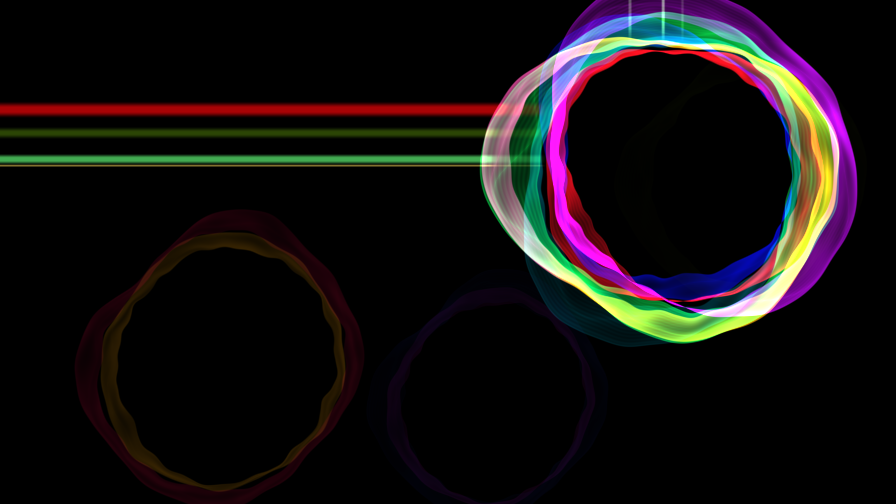
Write a WebGL 2 fragment shader that draws this background.

```glsl
#version 300 es
precision highp float;
// Translucent twisted ribbons form a glowing ring on black, with faint rings
// below it and light bars to its left. Each ribbon fills the gap between two
// closed harmonic contours; gradient noise adds folds, and light is additive.
uniform vec2 u_resolution;
out vec4 fragColor;

const float GRID_HEIGHT = 432.0; // canvas height in layout units
const float TAU = 6.2831853;

// Radius of a closed curve: mean plus four cosine and sine harmonics
struct Contour { float radius; vec4 c; vec4 s; };

float contourRadius(float angle, Contour k) {
  vec4 h = angle * vec4(1, 2, 3, 4);
  return k.radius + dot(k.c, cos(h)) + dot(k.s, sin(h));
}

vec2 hashGradient(vec2 cell) {
  float n = fract(sin(dot(cell, vec2(127.1, 311.7))) * 43758.5);
  return vec2(cos(TAU * n), sin(TAU * n));
}

float gradientNoise(vec2 p) {
  vec2 i = floor(p), f = fract(p);
  vec2 u = f * f * f * (f * (f * 6.0 - 15.0) + 10.0);
  vec2 e = vec2(1, 0);
  float a = dot(hashGradient(i), f);
  float b = dot(hashGradient(i + e.xy), f - e.xy);
  float c = dot(hashGradient(i + e.yx), f - e.yx);
  float d = dot(hashGradient(i + e.xx), f - e.xx);
  return mix(mix(a, b, u.x), mix(c, d, u.x), u.y);
}

// Light of one ribbon: denser where narrow, with bright rims and fine strands
float ribbon(vec2 q, Contour outer, Contour inner, float seed, float aa) {
  float r = length(q), angle = atan(q.y, q.x);
  vec2 dir = q / max(r, 0.001);
  float a = contourRadius(angle, outer) + 5.0 * gradientNoise(dir * 3.5 + seed);
  float b = contourRadius(angle, inner) + 6.0 * gradientNoise(dir * 4.5 - seed);
  float lo = min(a, b), hi = max(a, b);
  float mask = smoothstep(-aa, aa, r - lo) * smoothstep(-aa, aa, hi - r);
  float width = max(hi - lo, 4.0);
  float t = clamp((r - lo) / width, 0.0, 1.0);
  float density = clamp(22.0 / width, 0.45, 1.5);
  float folds = 0.75 + 0.6 * gradientNoise(dir * 2.5 + t * 1.5 + seed);
  float rims = exp(-abs(hi - r) / 2.5) + 0.7 * exp(-abs(r - lo) / 2.5);
  float creaseAt = 0.5 + 0.9 * gradientNoise(dir * 1.7 + seed + 7.0);
  float crease = exp(-abs(t - creaseAt) * width / 2.5);
  float strandFade = smoothstep(2.0, 4.0, width / 12.0 / aa);
  float strands = 1.0 + 0.15 * strandFade * cos(TAU * 12.0 * t);
  return mask * strands * (density * folds + 0.45 * rims + 0.25 * crease);
}

// Soft-edged bar around a centre line
float bar(float x, float centre, float halfWidth, float soft) {
  return 1.0 - smoothstep(halfWidth - soft, halfWidth + soft, abs(x - centre));
}

vec3 brightRing(vec2 q, float aa) {
  Contour greenOut = Contour(141.6, vec4(-1.6, 6.4, -4.5, 5.4), vec4(-0.5, -4.8, 2, 1.3));
  Contour greenIn = Contour(113.2, vec4(2, -2.8, -4.3, -3.7), vec4(-2, -0.9, 0, 3.5));
  Contour rimOut = Contour(138.0, vec4(-2, 12.3, -3.7, 1.7), vec4(-7.2, -5.5, 6.8, 2));
  Contour rimIn = Contour(124.0, vec4(-0.2, 8, -1.7, -1.2), vec4(-3.1, -4.6, 3.3, 0.3));
  Contour violetOut = Contour(134.7, vec4(28.7, -3.2, 3.2, -0.7), vec4(19.6, -8.9, -8.2, 4));
  Contour violetIn = Contour(116.8, vec4(23.4, -1.4, 2.3, 0.8), vec4(9.7, -5.9, -0.8, 3.9));
  Contour redOut = Contour(116.3, vec4(11.1, 5.6, 3.2, -2.8), vec4(-1.1, -0.4, 0.7, 0.4));
  Contour redIn = Contour(101.0, vec4(13.7, -3.5, 0.7, 1.2), vec4(1.6, -7.5, 2.8, 0));
  Contour blueOut = Contour(114.3, vec4(-2.4, -7.2, 5.3, -3.3), vec4(11.2, -10, 1.3, 2.3));
  Contour blueIn = Contour(100.4, vec4(6, -1.4, 3.2, -2.4), vec4(7.4, -0.4, -3.3, -0.7));
  Contour tealOut = Contour(127.6, vec4(-5.7, -7.3, 2.8, -3.8), vec4(-12.3, 7.5, 2.3, -0.3));
  Contour tealIn = Contour(111.0, vec4(-0.5, -2, 0, -1), vec4(-3, 1, 1, 0));
  vec3 yellow = vec3(0.60, 0.42, 0.03), pink = vec3(0.66, 0.22, 0.46);
  vec3 rimColour = mix(pink, yellow, smoothstep(-120.0, -70.0, q.x));
  vec3 light = vec3(0.03, 0.66, 0.23) * ribbon(q, greenOut, greenIn, 1.3, aa);
  light += rimColour * ribbon(q, rimOut, rimIn, 1.3, aa);
  light += vec3(0.52, 0.03, 0.66) * ribbon(q, violetOut, violetIn, 5.1, aa);
  light += vec3(0.62, 0.04, 0.08) * ribbon(q, redOut, redIn, 9.7, aa);
  light += vec3(0.01, 0.02, 0.42) * ribbon(q, blueOut, blueIn, 14.2, aa);
  light += vec3(0.00, 0.17, 0.20) * ribbon(q, tealOut, tealIn, 18.6, aa);
  return light;
}

vec3 faintRings(vec2 p, float aa) {
  Contour outer = Contour(118.8, vec4(0.7, -2.5, -2.7, 6.7), vec4(-5.5, 7.8, -2.3, -1.2));
  Contour middle = Contour(106.0, vec4(1, -3, 0, 2), vec4(-6, 4, -2, 0));
  Contour inner = Contour(96.0, vec4(4, -4, 0, 1), vec4(-8, 3, 1, 0));
  vec2 left = p - vec2(190, 127), centre = (p - vec2(420, 95)) / 0.84;
  vec3 light = vec3(0.085, 0.004, 0.025) * ribbon(left, outer, middle, 3.4, aa);
  light += vec3(0.10, 0.065, 0.004) * ribbon(left, middle, inner, 6.8, aa);
  light += vec3(0.005, 0.008, 0.035) * ribbon(centre, outer, inner, 11.5, aa);
  light += vec3(0.035, 0.002, 0.035) * ribbon(centre, middle, inner, 15.9, aa);
  light += vec3(0.010, 0.013, 0.0) * ribbon((p - vec2(638, 286)) / 0.88, outer, inner, 21.0, aa);
  return light;
}

vec3 lightBars(vec2 p, float ringDistance, float aa) {
  vec3 bars = vec3(0.66, 0.01, 0.02) * bar(p.y, 338.0, 4.5, 3.0);
  bars += vec3(0.17, 0.27, 0.02) * bar(p.y, 318.0, 3.2, 2.5);
  bars += vec3(0.26, 0.67, 0.32) * bar(p.y, 295.5, 3.0, 2.0);
  bars += vec3(0.55, 0.48, 0.20) * bar(p.y, 290.0, 0.7, aa);
  float behindRing = mix(0.35, 1.0, smoothstep(145.0, 155.0, ringDistance));
  return bars * behindRing * (1.0 - smoothstep(460.0, 469.0, p.x));
}

void main() {
  float aa = GRID_HEIGHT / u_resolution.y;
  vec2 p = gl_FragCoord.xy * aa;
  vec2 q = p - vec2(572, 284);
  vec3 colour = faintRings(p, aa) + lightBars(p, length(q), aa) + brightRing(q, aa);
  // Thin vertical gleams falling from the top edge onto the ring
  float gleam = bar(p.x, 568.5, 1.2, 1.0) + 0.6 * bar(p.x, 540.0, 1.2, 1.0) + 0.3 * bar(p.x, 585.0, 1.0, 1.0);
  colour += vec3(0.35, 0.55, 0.30) * gleam * smoothstep(394.0, 410.0, p.y);
  fragColor = vec4(min(colour, 1.0), 1.0);
}
```
